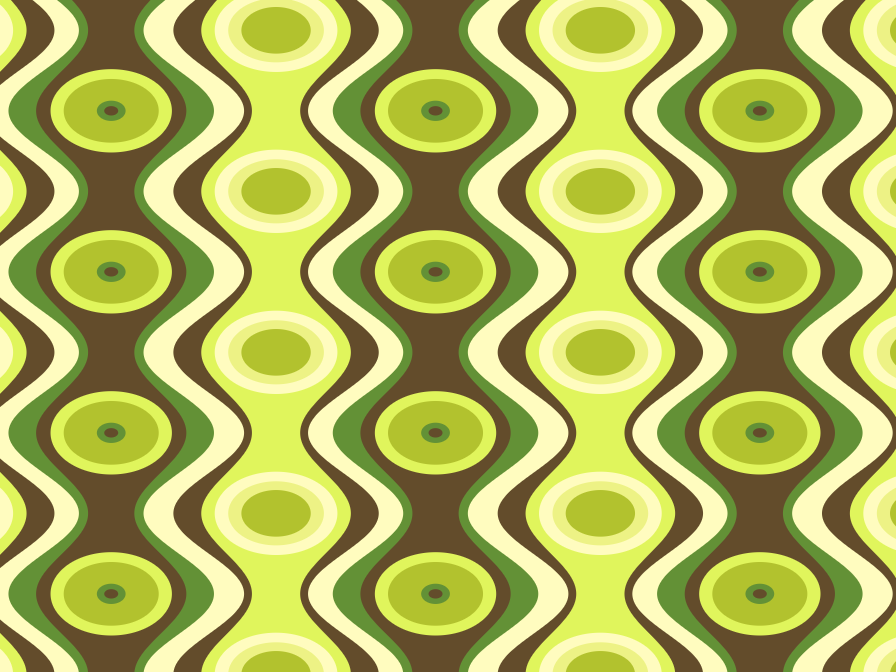
This pattern is drawn by a Shadertoy shader. Its source:

```glsl
// Retro wallpaper: wavy vertical bands with stacked concentric ellipses in alternating columns.

const vec3 BROWN = vec3(0.39, 0.30, 0.17);
const vec3 GREEN = vec3(0.39, 0.57, 0.21);
const vec3 CREAM = vec3(1.00, 0.99, 0.75);
const vec3 LIME  = vec3(0.88, 0.96, 0.36);
const vec3 OLIVE = vec3(0.70, 0.76, 0.18);
const vec3 PALE  = vec3(0.93, 0.95, 0.52);

const float TAU = 6.2831853;
const vec2 PERIOD = vec2(0.4826, 0.2396); // in canvas heights

// Soft coverage of the region where the signed distance is negative
float coverage(float dist) {
    return clamp(0.5 - dist * iResolution.y, 0.0, 1.0);
}

// Approximate signed distance to an ellipse
float ellipse(vec2 p, vec2 radii) {
    p = abs(p) + 1e-5;
    float k = length(p / radii);
    return k * (k - 1.0) / length(p / (radii * radii));
}

// Signed distance to a wavy edge; negative on the side of the column axis
float waveEdge(float x, float phase, float middle, float swing) {
    float slope = swing * sin(phase) * TAU / PERIOD.y;
    return (x - middle - swing * cos(phase)) / sqrt(1.0 + slope * slope);
}

void paint(inout vec3 color, vec3 ink, float dist) {
    color = mix(color, ink, coverage(dist));
}

void mainImage(out vec4 fragColor, in vec2 fragCoord) {
    vec2 p = fragCoord / iResolution.y - vec2(0.6481, 0.5955);

    // Cell centred on a brown column; its right cream band is slightly wider
    float leftHalf = 0.2373, extra = 0.008;
    float x = mod(p.x + leftHalf, PERIOD.x) - leftHalf;
    float y = mod(p.y + 0.5 * PERIOD.y, PERIOD.y) - 0.5 * PERIOD.y;
    float inner = abs(x);
    float outer = x < 0.0 ? -x : x - extra;
    float phase = TAU * y / PERIOD.y;

    // Bands, from the lime column inwards to the brown one
    vec3 color = LIME;
    paint(color, BROWN, waveEdge(outer, phase, 0.1637, 0.0377));
    paint(color, CREAM, waveEdge(outer, phase, 0.1371, 0.0526));
    paint(color, GREEN, waveEdge(inner, phase, 0.1005, 0.0524));
    paint(color, BROWN, waveEdge(inner, phase, 0.0731, 0.0387));

    // Ellipses where the brown column is widest
    vec2 eye = vec2(x, y);
    paint(color, LIME,  ellipse(eye, vec2(0.0903, 0.0620)));
    paint(color, OLIVE, ellipse(eye, vec2(0.0707, 0.0474)));
    paint(color, GREEN, ellipse(eye, vec2(0.0214, 0.0151)));
    paint(color, BROWN, ellipse(eye, vec2(0.0104, 0.0070)));

    // Ellipses where the lime column is widest, half a period away
    vec2 disc = vec2(outer - leftHalf, abs(y) - 0.5 * PERIOD.y);
    paint(color, CREAM, ellipse(disc, vec2(0.0913, 0.0620)));
    paint(color, PALE,  ellipse(disc, vec2(0.0712, 0.0477)));
    paint(color, OLIVE, ellipse(disc, vec2(0.0516, 0.0347)));

    fragColor = vec4(color, 1.0);
}
```
